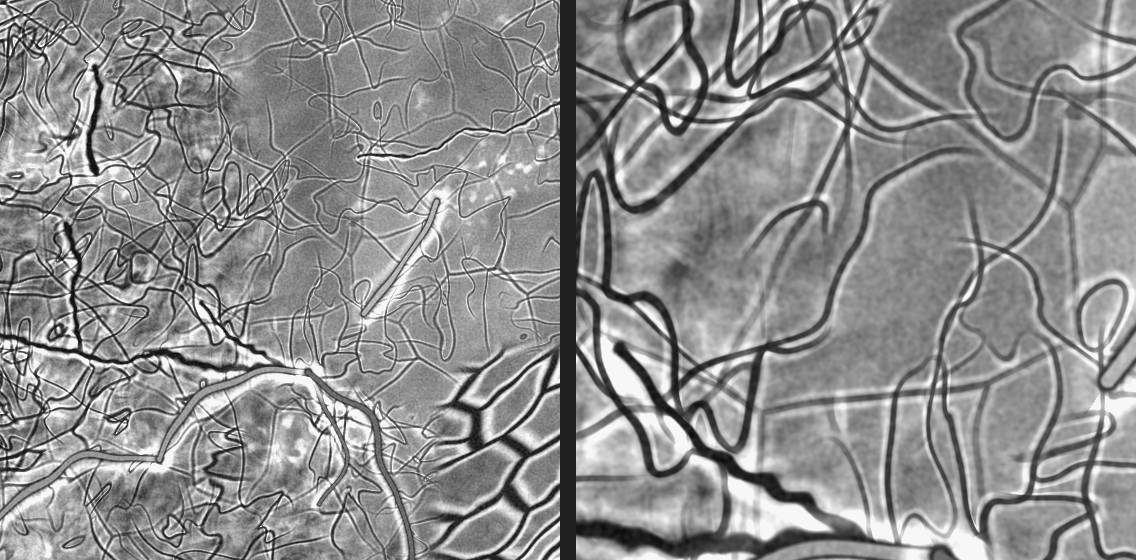
Left: the whole. Right: its middle third, enlarged.
Give the GLSL for this texture, as a Shadertoy shader.

```glsl
// Grey relief micrograph: smooth cells, rough tissue, dark threads and branching vessels.

const float BASE_TONE = 0.53;
const float INK = 0.09;
const float GRAIN = 0.075;
const float RELIEF = 0.62;
const float CELL_SCALE = 6.5;
const float CELL_LINE = 0.0020;
const float BLOB_SCALE = 42.0;
const int THREAD_LAYERS = 8;
const int VESSELS = 10;
const float PI = 3.14159;

// Vessel ends (start xy, end xy) and shape (bend, half width, core tone)
const vec4 ENDS[VESSELS] = vec4[VESSELS](
    vec4(0.17, 0.88, 0.17, 0.69), vec4(0.12, 0.60, 0.14, 0.38),
    vec4(0.36, 0.46, 0.55, 0.33), vec4(0.64, 0.72, 1.02, 0.83),
    vec4(0.56, 0.32, 0.57, 0.10), vec4(0.65, 0.44, 0.78, 0.64),
    vec4(-0.02, 0.405, 0.55, 0.335), vec4(-0.02, 0.06, 0.285, 0.18),
    vec4(0.285, 0.18, 0.55, 0.335), vec4(0.55, 0.335, 0.735, -0.01));
const vec3 SHAPE[VESSELS] = vec3[VESSELS](
    vec3(0.01, 0.0045, 0.08), vec3(0.01, 0.0045, 0.08),
    vec3(-0.03, 0.0035, 0.12), vec3(-0.03, 0.0022, 0.15),
    vec3(0.04, 0.0040, 0.45), vec3(-0.01, 0.0060, 0.72),
    vec3(-0.01, 0.0042, 0.10), vec3(0.045, 0.0065, 0.60),
    vec3(0.06, 0.0070, 0.62), vec3(0.06, 0.0060, 0.42));

vec2 hash2(vec2 p) {
    vec3 h = fract(vec3(p.xyx) * vec3(0.1031, 0.1030, 0.0973));
    h += dot(h, h.yzx + 33.33);
    return fract((h.xx + h.yz) * h.zy);
}

float cornerSlope(vec2 cell, vec2 offset) {
    return dot(hash2(cell) * 2.0 - 1.0, offset);
}

// Gradient noise, roughly -1 to 1
float noise(vec2 p) {
    vec2 i = floor(p), f = p - i, u = f * f * (3.0 - 2.0 * f), e = vec2(1, 0);
    float low = mix(cornerSlope(i, f), cornerSlope(i + e, f - e), u.x);
    float high = mix(cornerSlope(i + e.yx, f - e.yx), cornerSlope(i + 1.0, f - 1.0), u.x);
    return 1.5 * mix(low, high, u.y);
}

float fbm(vec2 p, int octaves) {
    float sum = 0.0, amp = 0.6;
    for (int i = 0; i < octaves; i++) {
        sum += amp * noise(p);
        p = mat2(1.6, 1.2, -1.2, 1.6) * p + 17.3;
        amp *= 0.55;
    }
    return sum;
}

mat2 turn(float a) { return mat2(cos(a), sin(a), -sin(a), cos(a)); }

// Voronoi: distance to the border, and a random tone of the cell
vec2 cells(vec2 p) {
    vec2 home = floor(p), f = p - home, nearest = vec2(0), id = vec2(0);
    float best = 9.0, border = 9.0;
    for (int k = 0; k < 9; k++) {
        vec2 g = vec2(k % 3, k / 3) - 1.0;
        vec2 r = g + hash2(home + g + 50.0) - f;
        if (dot(r, r) < best) { best = dot(r, r); nearest = r; id = g; }
    }
    for (int k = 0; k < 25; k++) {
        vec2 g = id + vec2(k % 5, k / 5) - 2.0;
        vec2 r = g + hash2(home + g + 50.0) - f, gap = r - nearest;
        if (dot(gap, gap) > 1e-4) border = min(border, dot(0.5 * (r + nearest), normalize(gap)));
    }
    return vec2(border, hash2(home + id + 91.0).x);
}

// Dark line with a bright halo, stronger on the positive side
float stroke(float tone, float d, float w, float core, float halo, float amount) {
    float soft = 0.7 / iResolution.y, a = abs(d);
    float side = mix(0.45, 1.0, smoothstep(-w, w, d));
    float x = (a - 2.3 * w) / (1.1 * w);
    tone += amount * halo * side * exp(-x * x);
    return mix(tone, core, amount * (1.0 - smoothstep(0.7 * w - soft, 1.2 * w + soft, a)));
}

float threadField(vec2 p, float layer) {
    vec2 q = turn(layer * 2.4 + 0.5) * p * vec2(1.0, 1.0);
    return fbm(q * vec2(2.6, 6.5) * (0.9 + 0.12 * layer) + layer * 23.7, 3);
}

void mainImage(out vec4 fragColor, in vec2 fragCoord) {
    vec2 p = fragCoord / iResolution.y;
    vec2 warp = vec2(fbm(p * 5.0, 3), fbm(p * 5.0 + 40.0, 3));
    vec2 q = p + 0.035 * warp;
    float calm = smoothstep(0.0, 0.38, 0.9 * p.x + 0.5 * p.y - 0.47 + 0.3 * noise(p * 4.0 + 7.0));
    float rough = 1.0 - 0.82 * calm;
    float banded = 1.0 - smoothstep(0.20, 0.27, length(p - vec2(0.99, 0.13)) + 0.08 * warp.x);

    // Cell bodies, borders and embossed tissue
    vec2 cell = cells(q * CELL_SCALE);
    float tone = BASE_TONE + 0.13 * (cell.y - 0.5) + 0.14 * warp.y;
    vec2 light = vec2(0.0030, -0.0036), t = p + 0.05 * warp;
    tone += RELIEF * rough * (fbm((t + light) * 17.0, 5) - fbm((t - light) * 17.0, 5));
    tone += 0.22 * rough * fbm(t * 30.0, 3);
    float lineMask = 0.35 + 0.5 * smoothstep(-0.2, 0.3, noise(p * 7.0 + 3.0));
    tone = stroke(tone, cell.x / CELL_SCALE, CELL_LINE, 0.24, 0.30, lineMask);

    // Bright granular clusters
    float cluster = smoothstep(0.08, 0.42, fbm(p * 6.5 + 61.0, 2));
    tone += cluster * (0.10 + 0.40 * smoothstep(0.0, 0.4, fbm(p * BLOB_SCALE, 2)));

    // Fine threads along noise contours
    for (int i = 0; i < THREAD_LAYERS; i++) {
        float s = float(i), e = 0.002, f = threadField(q, s);
        vec2 slope = vec2(threadField(q + vec2(e, 0), s), threadField(q + vec2(0, e), s)) - f;
        float d = f / max(length(slope) / e, 1.2);
        float shown = smoothstep(0.0, 0.22, noise(p * 4.5 + s * 9.1) + 0.12 * rough - 0.06);
        float w = mix(0.0014, 0.0030, rough * fract(s * 0.38));
        tone = stroke(tone, d, w, mix(0.30, INK, rough), 0.28, shown * 0.85);
    }

    // Sharp diagonal bands in the lower right corner
    vec2 b = turn(-0.65) * (p + 0.045 * warp) * vec2(1.0, 1.0);
    vec2 band = cells(b * vec2(6.0, 17.0) + 4.0);
    float strip = 0.50 + 0.22 * (band.y - 0.5) + 0.16 * fbm(p * 45.0, 2);
    strip = stroke(strip, band.x / 15.0, 0.0040, INK, 0.48, 1.0);
    tone = mix(tone, strip, banded * 0.9);

    // Large vessels: white flanks, dark walls, grey or black core
    for (int i = 0; i < VESSELS; i++) {
        vec2 start = ENDS[i].xy, span = ENDS[i].zw - start;
        float len = length(span), w = SHAPE[i].y;
        vec2 dir = span / len, r = p - start;
        float along = dot(r, dir), u = clamp(along / len, 0.0, 1.0);
        float jag = 0.006 * (1.0 - smoothstep(0.1, 0.4, SHAPE[i].z)) * noise(p * 55.0);
        float across = dot(r, vec2(-dir.y, dir.x)) - SHAPE[i].x * sin(PI * u);
        across += sin(PI * u) * 0.035 * noise(p * 9.0 + float(i)) + jag;
        float d = length(vec2(along - u * len, across)) * (across < 0.0 ? 1.0 : -1.0);
        tone = stroke(tone, d, w * 1.15, 0.16, 0.42, 1.0);
        float inside = 1.0 - smoothstep(0.45 * w, 0.95 * w, abs(d));
        tone = mix(tone, SHAPE[i].z, inside);
    }

    // Film grain
    tone += GRAIN * (noise(p * 210.0) + 0.6 * noise(p * 330.0 + 5.0));
    fragColor = vec4(vec3(clamp(tone, 0.05, 0.97)), 1.0);
}
```
